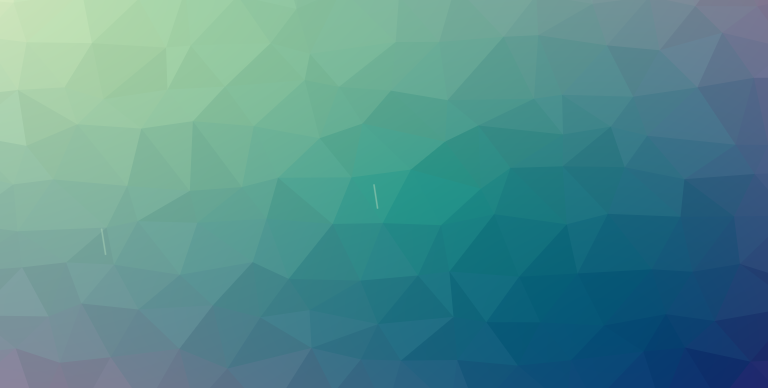
A WebGL 2 fragment shader for this background:

```glsl
#version 300 es
precision highp float;
// Low-poly backdrop: a staggered, jittered lattice is split into triangles,
// and each facet takes its tint from a smooth 4 x 4 colour mesh running from
// pale green (upper left) through teal to indigo (lower right).

uniform vec2 u_resolution;
out vec4 fragColor;

// Lattice, in units of the canvas height
const vec2 CELL = vec2(0.148, 0.1165);
const vec2 LATTICE_SHIFT = vec2(0.1, 0.626);
const vec2 JITTER = vec2(0.66, 0.56);
const float STAGGER = 0.5;

// Facet look
const float FLATNESS = 0.68;
const float SHADE_RANGE = 0.034;
const vec3 SEAM_COLOR = vec3(0.66, 0.82, 0.72);
const float SEAM_WIDTH = 0.0014;

// Teal accent near the middle
const vec2 GLOW_CENTER = vec2(0.54, 0.50);
const vec2 GLOW_SIZE = vec2(0.13, 0.14);
const vec3 GLOW_TINT = vec3(-0.07, 0.025, 0.0);

// Colour mesh: one matrix per row, colours from left to right
const mat4x3 MESH_TOP = mat4x3(
    0.83, 0.91, 0.75,  0.58, 0.79, 0.64,  0.47, 0.65, 0.61,  0.51, 0.47, 0.57);
const mat4x3 MESH_UPPER = mat4x3(
    0.64, 0.80, 0.67,  0.46, 0.71, 0.59,  0.25, 0.56, 0.54,  0.32, 0.39, 0.54);
const mat4x3 MESH_LOWER = mat4x3(
    0.50, 0.66, 0.63,  0.30, 0.57, 0.56,  0.07, 0.43, 0.49,  0.16, 0.27, 0.46);
const mat4x3 MESH_BOTTOM = mat4x3(
    0.53, 0.50, 0.60,  0.34, 0.45, 0.54,  0.08, 0.32, 0.48,  0.13, 0.14, 0.42);

vec2 hash22(vec2 p) {
    vec3 h = fract(p.xyx * vec3(0.1031, 0.1030, 0.0973));
    h += dot(h, h.yzx + 33.33);
    return fract((h.xx + h.yz) * h.zy);
}

// Cubic Lagrange weights for four evenly spaced samples on 0..1
vec4 cubicWeights(float u) {
    float t = 3.0 * u, a = t - 1.0, b = t - 2.0, c = t - 3.0;
    return vec4(-a * b * c / 6.0, t * b * c / 2.0, -t * a * c / 2.0, t * a * b / 6.0);
}

vec3 colorField(vec2 uv) {
    uv = clamp(uv, 0.0, 1.0);
    vec4 wx = cubicWeights(uv.x);
    mat4x3 column = mat4x3(MESH_BOTTOM * wx, MESH_LOWER * wx, MESH_UPPER * wx, MESH_TOP * wx);
    vec2 g = (uv - GLOW_CENTER) / GLOW_SIZE;
    return column * cubicWeights(uv.y) + GLOW_TINT * exp(-dot(g, g));
}

// Lattice vertex in canvas-height units
vec2 vertexAt(vec2 id) {
    vec2 offset = (hash22(id + 17.0) - 0.5) * JITTER;
    offset.x += STAGGER * mod(id.y, 2.0);
    return (id + offset + LATTICE_SHIFT) * CELL;
}

// Signed distance to the line a-b, positive on its left
float edgeDistance(vec2 p, vec2 a, vec2 b) {
    vec2 e = b - a, q = p - a;
    return (e.x * q.y - e.y * q.x) / length(e);
}

// Adds one facet: rgb is weighted colour, a is coverage
void addFacet(inout vec4 sum, vec2 p, vec2 a, vec2 b, vec2 c, float aspect, float px) {
    float d = min(edgeDistance(p, a, b), min(edgeDistance(p, b, c), edgeDistance(p, c, a)));
    float coverage = clamp(0.5 + d / px, 0.0, 1.0);
    if (coverage <= 0.0) return;
    vec2 center = (a + b + c) / 3.0, toUv = vec2(1.0 / aspect, 1.0);
    vec3 color = mix(colorField(p * toUv), colorField(center * toUv), FLATNESS);
    color += (hash22(floor(center * 900.0)).x - 0.5) * SHADE_RANGE;
    sum += vec4(color, 1.0) * coverage;
}

// Soft hairline between two points
float seam(vec2 p, vec2 a, vec2 b, float px) {
    vec2 e = b - a;
    float t = clamp(dot(p - a, e) / dot(e, e), 0.0, 1.0);
    return 1.0 - smoothstep(0.0, SEAM_WIDTH + px, length(p - a - e * t));
}

void main() {
    float aspect = u_resolution.x / u_resolution.y;
    float px = 1.0 / u_resolution.y;
    vec2 p = gl_FragCoord.xy * px;
    vec2 home = floor(p / CELL - LATTICE_SHIFT);

    // Split each nearby quad along its shorter diagonal
    vec4 sum = vec4(colorField(p / vec2(aspect, 1.0)), 1.0) * 0.001;
    for (int j = -1; j <= 1; j++) {
        for (int i = -1; i <= 1; i++) {
            vec2 id = home + vec2(i, j);
            vec2 a = vertexAt(id), b = vertexAt(id + vec2(1, 0));
            vec2 c = vertexAt(id + vec2(1, 1)), d = vertexAt(id + vec2(0, 1));
            bool alongAC = distance(a, c) < distance(b, d);
            addFacet(sum, p, a, b, alongAC ? c : d, aspect, px);
            addFacet(sum, p, alongAC ? a : b, c, d, aspect, px);
        }
    }
    vec3 color = sum.rgb / sum.a;

    // Two pale hairline gaps between facets
    float gap = seam(p, vec2(0.964, 0.523), vec2(0.973, 0.464), px);
    gap = max(gap, seam(p, vec2(0.262, 0.409), vec2(0.272, 0.345), px));
    fragColor = vec4(mix(color, SEAM_COLOR, 0.55 * gap), 1.0);
}
```
